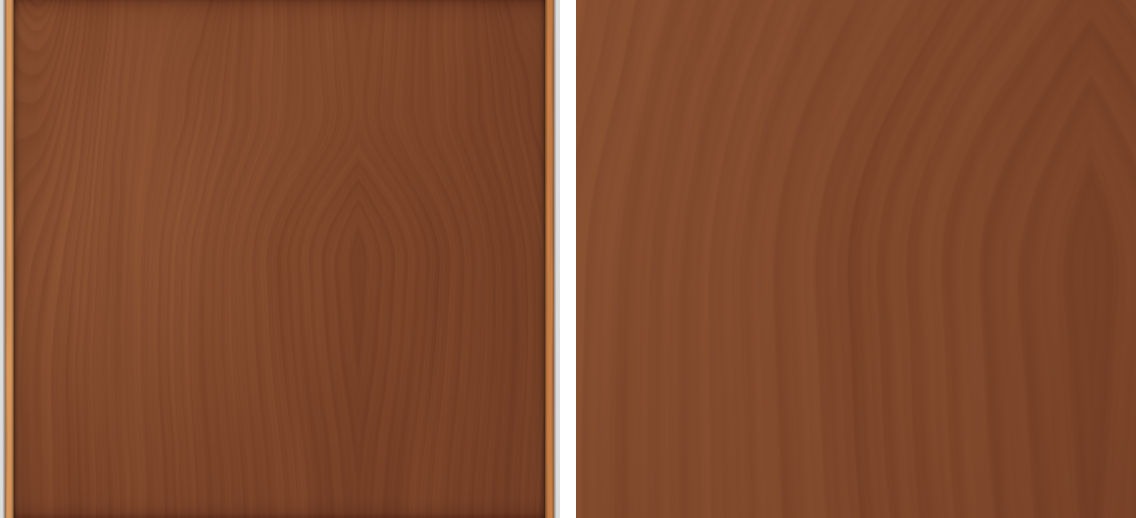
Left, the full canvas; right, a detail of the centre.
Reproduce this texture procedurally as a WebGL 1 fragment shader.

```glsl
precision highp float;
// A bookmatched brown wood panel between two thin golden rails on a pale wall.
// Growth rings are contours of one bent field: a pointed arch mirrored about
// a seam, nested bowls at the upper left and slow noise that bends the lines.
uniform vec2 u_resolution;

float hash(vec2 p) {
  vec3 q = fract(vec3(p.xyx) * 0.1031);
  q += dot(q, q.yzx + 33.33);
  return fract((q.x + q.y) * q.z);
}

float noise(vec2 p) {
  vec2 i = floor(p), f = fract(p);
  f = f * f * (3.0 - 2.0 * f);
  return mix(mix(hash(i), hash(i + vec2(1.0, 0.0)), f.x),
             mix(hash(i + vec2(0.0, 1.0)), hash(i + 1.0), f.x), f.y);
}

// Falls smoothly from 1 at the centre, with a slightly pointed crest.
float crest(float d, float width) {
  float s = sqrt(d * d + 0.0003) / width;
  return exp(-s * s * 0.75 - s * 0.25);
}

// Position across the growth rings; q.x is the distance from the seam.
float ringField(vec2 q) {
  float upper = smoothstep(0.35, 0.8, q.y);
  float arch = 0.1 * (1.0 - smoothstep(0.48, 0.8, q.y))
             - 0.035 * (1.0 - smoothstep(0.0, 0.36, q.y));
  float field = q.x - arch * exp(-8.0 * q.x * q.x);
  float rise = max(q.y - 0.24, 0.0);
  field += 0.46 * rise * rise * crest(q.x - 0.56, 0.085);
  float topRise = max(q.y - 0.68, 0.0);
  field += 0.6 * topRise * topRise * crest(q.x - 0.28, 0.07);
  field += (0.012 + 0.03 * upper) * (noise(q * vec2(7.0, 4.0) + 3.0) - 0.5);
  field += (0.002 + 0.005 * upper) * (noise(q * vec2(28.0, 13.0)) - 0.5);
  return field;
}

// Soft early wood that darkens slowly and ends in a thin late line.
float ringLine(float field, float count) {
  float r = fract(field * count + 1.6 * noise(vec2(field * count * 0.37, 5.0)));
  return smoothstep(0.25, 0.88, r) * (1.0 - smoothstep(0.88, 1.0, r));
}

vec3 panel(vec2 uv) {
  vec2 q = vec2(abs(uv.x - 0.64), uv.y);
  float field = ringField(q);

  // Broad light from the left, falling to a redder right side.
  vec2 away = (uv - vec2(0.23, 0.64)) / vec2(0.34, 0.5);
  float light = 0.25 + 0.5 * exp(-dot(away, away));
  light += 0.08 * smoothstep(0.4, 1.0, uv.y) * smoothstep(0.25, 0.6, uv.x);
  light -= 0.1 * smoothstep(0.75, 1.0, uv.x);

  // Bands, rings and fine fibres that all follow the field.
  float strength = 0.35 + 0.9 * noise(q * vec2(9.0, 4.0) + 17.0);
  float bowls = crest(q.x - 0.57, 0.09) * smoothstep(0.25, 0.5, uv.y);
  light += 0.22 * (noise(vec2(field * 22.0, uv.y * 2.0)) - 0.5);
  light += 0.14 * (noise(vec2(field * 75.0, uv.y * 3.0 + 9.0)) - 0.5);
  light -= (0.17 + 0.14 * bowls) * strength * ringLine(field, 42.0);
  light -= 0.06 * (1.0 - bowls) * ringLine(field + 0.3, 97.0);
  light += 0.05 * (noise(vec2(uv.x * 260.0, uv.y * 14.0)) - 0.5);
  light -= 0.12 * exp(-q.x * 30.0) * (1.0 - smoothstep(0.55, 0.8, uv.y));
  light += 0.06;

  vec3 wood = mix(vec3(0.435, 0.228, 0.138), vec3(0.565, 0.338, 0.205), light);
  float rim = exp(-uv.y * 75.0) + exp((uv.y - 1.0) * 65.0);
  return wood * (1.0 - vec3(0.2, 0.28, 0.28) * rim);
}

// Rounded rail: t runs from its outer to its inner edge.
vec3 rail(float t, vec2 uv) {
  float rightSide = step(0.5, uv.x);
  vec3 gold = mix(vec3(0.79, 0.55, 0.335), vec3(0.75, 0.47, 0.26), rightSide);
  float body = smoothstep(-0.15, 0.35, t) * (1.0 - smoothstep(0.6, 1.1, t));
  float streak = noise(vec2(t * 5.0 + rightSide * 31.0, uv.y * 7.0)) - 0.5;
  return gold * (0.63 + 0.42 * body + 0.1 * streak);
}

void main() {
  vec2 uv = gl_FragCoord.xy / u_resolution;
  float edge = min(uv.x, 0.998 - uv.x);
  float soft = max(0.0009, 0.7 / u_resolution.x);

  // Pale wall, shaded where it meets the rail.
  vec3 wall = mix(vec3(0.87, 0.865, 0.87), vec3(0.6, 0.56, 0.54),
                  smoothstep(0.0035, 0.0088, edge));

  // The recessed panel is shaded beside the rails.
  float recess = exp(-max(edge - 0.0245, 0.0) / 0.0045);
  vec3 wood = panel(uv) * (1.0 - 0.48 * recess);

  vec3 color = mix(wall, rail((edge - 0.009) / 0.0155, uv),
                   smoothstep(0.009 - soft, 0.009 + soft, edge));
  color = mix(color, wood, smoothstep(0.0245 - soft, 0.0245 + soft, edge));
  gl_FragColor = vec4(color, 1.0);
}
```
